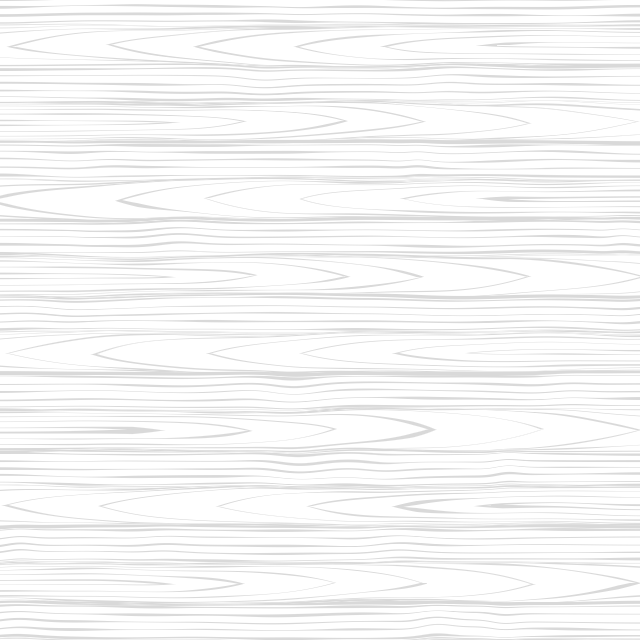
Write a Shadertoy shader that draws this texture.

```glsl
#define BAND 0.12
#define BAND_SHIFT 0.0285
#define FIGURE_HALF 0.031
#define LINE_STEP 0.0118
#define THIN 0.0004
#define THICK 0.0023
#define BUMP 0.011
#define INK vec3(0.85)
#define PAPER vec3(1.0)

float hash(vec2 p) {
    vec3 q = fract(vec3(p.xyx) * 0.1031);
    q += dot(q, q.yzx + 33.33);
    return fract((q.x + q.y) * q.z);
}

float noise(vec2 p) {
    vec2 i = floor(p), f = fract(p);
    f = f * f * (3.0 - 2.0 * f);
    return mix(mix(hash(i), hash(i + vec2(1, 0)), f.x),
               mix(hash(i + vec2(0, 1)), hash(i + vec2(1, 1)), f.x), f.y);
}

// Noise along x for one numbered strand, from -1 to 1
float wander(float x, float strand) {
    return 2.0 * noise(vec2(x + 40.0, strand * 7.0 + 100.0)) - 1.0;
}

// Share of a pixel covered by a stroke of the given half width
float stroke(float dist, float halfWidth) {
    float px = 1.0 / iResolution.y;
    float top = min(dist + halfWidth, 0.5 * px);
    float bottom = max(dist - halfWidth, -0.5 * px);
    return clamp((top - bottom) / px, 0.0, 1.0);
}

float strokeWidth(float x, float strand) {
    float n = 0.5 + 0.5 * wander(x * 9.0, strand);
    return mix(THIN, THICK, n * n * 0.7 + n * 0.3);
}

// Gentle waves plus a few local kinks around the straight grain
float warp(vec2 p) {
    float y = p.y + 0.006 * (noise(vec2(p.x * 7.0, p.y * 22.0 + 9.0)) - 0.5);
    float id = floor(p.y / BAND + 0.5);
    float fall = (p.y - id * BAND) / 0.027;
    for (int i = 0; i < 3; i++) {
        vec2 seed = vec2(id + 20.0, float(i) * 5.0 + 3.0);
        float size = 0.025 + 0.035 * hash(seed + 11.0);
        float u = (p.x - hash(seed)) / size;
        float height = BUMP * (hash(seed + 27.0) - 0.5) * size / 0.035;
        y += height * (u + 0.6) * exp(-u * u - fall * fall);
    }
    return y;
}

// Long lines that run between two figures
float straightGrain(float x, float y) {
    float id = floor(y / BAND + 0.5);
    float q = y - id * BAND, ink = 0.0;
    for (int k = -2; k <= 2; k++) {
        float strand = id * 9.0 + float(k) + 30.0;
        float centre = float(k) * LINE_STEP + 0.0016 * wander(x * 5.0, strand + 0.3);
        ink = max(ink, stroke(q - centre, strokeWidth(x, strand)));
    }
    return ink;
}

// Nested pointed arches, opening left and right in turn
float figure(float x, float y) {
    float row = floor(y / BAND);
    float c = y - (row + 0.5) * BAND, ink = 0.0;
    float along = mod(row, 2.0) < 0.5 ? 1.0 - x : x;
    float side = c < 0.0 ? 0.0 : 1.0;
    for (int i = -1; i <= 5; i++) {
        float n = float(i), strand = row * 17.0 + n * 2.0 + side + 200.0;
        float tip = 0.17 * n - 0.004 * n * n + 0.04 * (hash(vec2(row + 9.0, n + 4.0)) - 0.5);
        float len = 0.12 - 0.016 * n;
        float reach = FIGURE_HALF - 0.0011 * n * n;
        reach *= 1.0 + 0.1 * wander(x * 5.0, row + side * 31.0) + 0.06 * wander(x * 6.0, strand);
        float d = max(along - tip, -len);
        float e = exp(-d / len);
        float slope = reach / len * e;
        float dist = (abs(c) - reach * (1.0 - e)) / sqrt(1.0 + slope * slope);
        float swell = hash(vec2(row + 50.0, n + 8.0));
        float w = 0.65 * strokeWidth(x, strand);
        w *= 1.0 + 1.8 * swell * swell * exp(-abs(d - 0.03) / 0.05);
        ink = max(ink, stroke(dist, w));
    }
    // Heavy seam below the figure, fine fibres above it
    float heavy = 0.5 + 0.5 * wander(x * 3.0, row + 71.0);
    float seam = c + FIGURE_HALF + 0.0012 * wander(x * 4.0, row + 83.0);
    ink = max(ink, stroke(seam, mix(0.0007, 0.0034, heavy)));
    for (int j = 0; j < 2; j++) {
        float strand = row * 3.0 + float(j) + 400.0;
        float fibre = c - FIGURE_HALF + 0.0025 * wander(x * 4.0, strand);
        ink = max(ink, stroke(fibre, 0.4 * strokeWidth(x, strand + 0.5)));
    }
    return ink;
}

void mainImage(out vec4 fragColor, in vec2 fragCoord) {
    vec2 p = fragCoord / iResolution.y;
    p.y -= BAND_SHIFT;
    float y = warp(p);
    float ink = max(straightGrain(p.x, y), figure(p.x, y));
    fragColor = vec4(mix(PAPER, INK, ink), 1.0);
}
```
